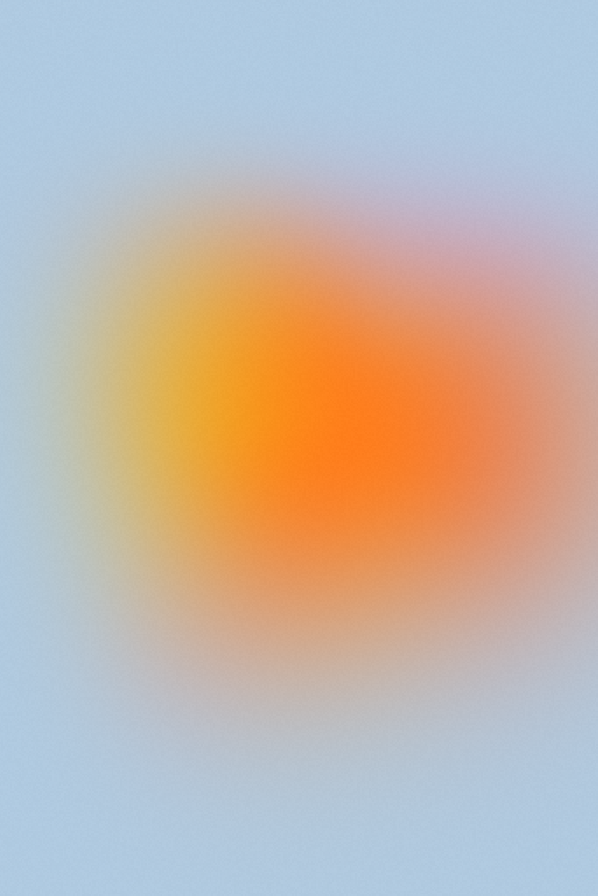
A Shadertoy shader for this background:

```glsl
float hash(vec2 p) {
    vec3 q = fract(vec3(p.xyx) * 0.1031);
    q += dot(q, q.yzx + 33.33);
    return fract((q.x + q.y) * q.z);
}

// Soft elliptical glow, one at its centre
float glow(vec2 p, vec2 centre, vec2 size) {
    vec2 d = (p - centre) / size;
    return exp(-dot(d, d));
}

// Coverage of the lopsided warm blob, 0.5 on its outline
float blob(vec2 p) {
    vec2 d = p - vec2(0.378, 0.512);
    float a = atan(d.y, d.x + 1e-6);
    float radius = 0.217
        - 0.008 * cos(a) - 0.005 * sin(a)
        + 0.025 * cos(2.0 * a) - 0.013 * sin(2.0 * a)
        + 0.014 * cos(3.0 * a) + 0.005 * sin(3.0 * a);
    // The upper left rim fades faster than the lower right
    float falloff = mix(2.1, 3.2, smoothstep(-0.6, 0.8, cos(a - 2.3)));
    return exp(-0.69 * pow(length(d) / radius, falloff));
}

void mainImage(out vec4 fragColor, in vec2 fragCoord) {
    // Height is one unit, width about two thirds
    vec2 p = fragCoord / iResolution.y;
    p.x += 0.334 - 0.5 * iResolution.x / iResolution.y;

    // Pale blue ground with mauve halos
    vec3 color = vec3(0.687, 0.792, 0.882);
    color = mix(color, vec3(0.86, 0.55, 0.67), 0.42 * glow(p, vec2(0.48, 0.70), vec2(0.22, 0.10)));
    color = mix(color, vec3(0.80, 0.62, 0.70), 0.25 * glow(p, vec2(0.28, 0.73), vec2(0.18, 0.09)));
    color = mix(color, vec3(0.80, 0.65, 0.76), 0.18 * glow(p, vec2(0.18, 0.30), vec2(0.10, 0.12)));

    // Warm hue runs from yellow through orange to coral
    float across = p.x + 0.5 * max(0.53 - p.y, 0.0);
    vec3 warm = mix(vec3(0.96, 0.66, 0.07), vec3(1.0, 0.49, 0.11), smoothstep(0.16, 0.42, across));
    warm = mix(warm, vec3(1.0, 0.42, 0.13), smoothstep(0.40, 0.60, p.x));
    color = mix(color, warm, blob(p));

    // Fine paper grain
    color += 0.014 * (hash(floor(p * 512.0) + 64.0) - 0.5);

    fragColor = vec4(clamp(color, 0.0, 1.0), 1.0);
}
```
